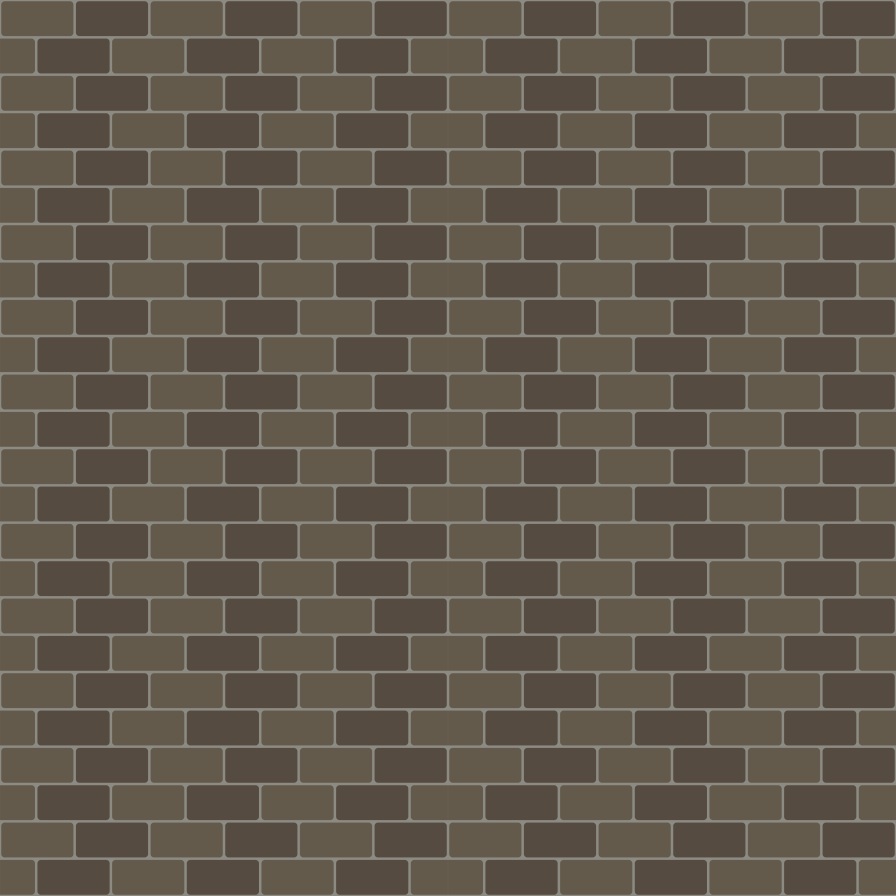
Reproduce this texture procedurally as a WebGL 1 fragment shader.

```glsl
precision highp float;
// Running-bond brick wall: rounded bricks in two alternating browns with thin grey mortar.

uniform vec2 u_resolution;

const vec2 BRICKS = vec2(12.0, 24.0);     // bricks across, rows up
const vec2 BRICK_SIZE = vec2(2.0, 1.0);   // one cell, in row heights
const float JOINT = 0.066;                // mortar width, in row heights
const float CORNER = 0.095;               // corner radius, in row heights
const float ROW_SHIFT = 0.515;            // sideways shift of every other row, in bricks
const float PANELS = 2.0;                 // wall panels across
const float SEAM_WIDTH = 0.0013;          // hairline between panels, in canvas widths
const float SEAM_STRENGTH = 0.07;

const vec3 LIGHT_BROWN = vec3(0.388, 0.353, 0.294);
const vec3 DARK_BROWN = vec3(0.337, 0.294, 0.255);
const vec3 MORTAR = vec3(0.545, 0.545, 0.515);

float roundedBox(vec2 p, vec2 halfSize, float radius) {
  vec2 q = abs(p) - halfSize + radius;
  return length(max(q, 0.0)) + min(max(q.x, q.y), 0.0) - radius;
}

// Coverage of a shape at signed distance d, softened over one pixel.
float coverage(float d, float pixel) {
  return clamp(0.5 - d / pixel, 0.0, 1.0);
}

// Brick coordinates: whole part names the brick, fraction is the place inside it.
vec2 brickCoords(vec2 uv) {
  vec2 grid = uv * BRICKS;
  grid.x += ROW_SHIFT * (1.0 - mod(floor(grid.y), 2.0));
  return grid;
}

// Hairline at the panel edges, wrapping around the canvas.
float panelSeam(float x, float pixel) {
  float d = abs(fract(x * PANELS + 0.5) - 0.5) / PANELS;
  return coverage(d - 0.5 * SEAM_WIDTH, pixel);
}

void main() {
  vec2 uv = gl_FragCoord.xy / u_resolution;
  vec2 grid = brickCoords(uv);

  // Brick faces, alternating along each row
  float isDark = mod(floor(grid.x), 2.0);
  vec3 face = mix(LIGHT_BROWN, DARK_BROWN, isDark);
  face = mix(face, MORTAR, SEAM_STRENGTH * panelSeam(uv.x, 1.0 / u_resolution.x));

  // Rounded outline set into the mortar
  vec2 local = (fract(grid) - 0.5) * BRICK_SIZE;
  float d = roundedBox(local, 0.5 * (BRICK_SIZE - JOINT), CORNER);
  float pixel = BRICKS.y / u_resolution.y;

  gl_FragColor = vec4(mix(MORTAR, face, coverage(d, pixel)), 1.0);
}
```
